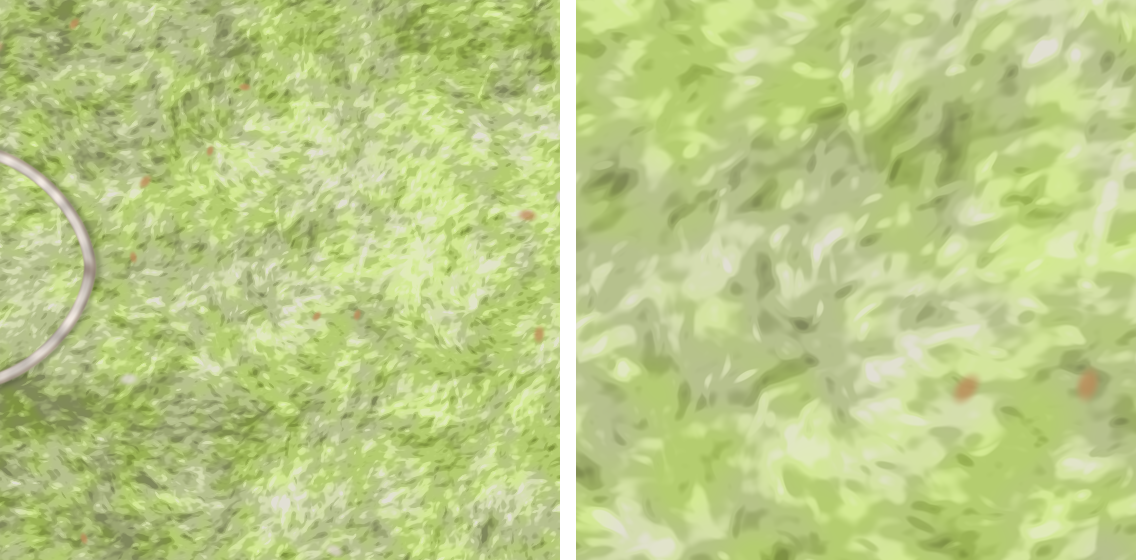
Left: the whole. Right: its middle third, enlarged.
This texture is drawn by a Shadertoy shader. Its source:

```glsl
// Soft sunlit lawn with tufts, straws, fallen leaves and a pale curved hose at the left.
#define BLADE_LAYERS 5
#define BLADE_FREQ 18.0
#define BLADE_CONTRAST 1.25
#define FINE_CONTRAST 1.6
#define PATCH_CONTRAST 1.9
#define LEAF_CHANCE 0.13
#define STRAW_CHANCE 0.3
#define HOSE_CENTER vec2(-0.047, 0.523)
#define HOSE_RADIUS 0.208
#define HOSE_WIDTH 0.012

const vec3 DEEP  = vec3(0.50, 0.56, 0.30);
const vec3 SHADE = vec3(0.61, 0.68, 0.39);
const vec3 GREEN = vec3(0.71, 0.78, 0.495);
const vec3 LIGHT = vec3(0.83, 0.89, 0.63);
const vec3 PALE  = vec3(0.88, 0.90, 0.77);
const vec3 DUSTY_SHIFT = vec3(0.005, -0.035, 0.085);

vec2 hash2(vec2 p) {
    vec3 q = fract(p.xyx * vec3(0.1031, 0.1030, 0.0973));
    q += dot(q, q.yzx + 33.33);
    return fract((q.xx + q.yz) * q.zy);
}

vec2 gradient(vec2 cell) {
    float a = 6.2832 * hash2(cell + 57.0).x;
    return vec2(cos(a), sin(a));
}

float gradientNoise(vec2 p) {
    vec2 i = floor(p), f = p - i;
    vec2 u = f * f * f * (f * (f * 6.0 - 15.0) + 10.0);
    vec2 e = vec2(1.0, 0.0);
    float low  = mix(dot(gradient(i), f), dot(gradient(i + e.xy), f - e.xy), u.x);
    float high = mix(dot(gradient(i + e.yx), f - e.yx), dot(gradient(i + 1.0), f - 1.0), u.x);
    return mix(low, high, u.y);
}

mat2 rotation(float a) {
    float c = cos(a), s = sin(a);
    return mat2(c, -s, s, c);
}

float glow(vec2 d, float spread) {
    return exp(-dot(d, d) / (spread * spread));
}

// Blade direction: a wandering lean, fanning out around a tuft
float fan(float angle, vec2 p, vec2 tuft) {
    vec2 d = p - tuft;
    return mix(angle, atan(d.y, d.x + 1e-5), glow(d, 0.11));
}

float lean(vec2 p) {
    float angle = 0.15 + 0.6 * p.x + 2.2 * gradientNoise(p * 4.0 + 9.0);
    angle = fan(angle, p, vec2(0.48, 0.45));
    angle = fan(angle, p, vec2(0.40, 0.74));
    return fan(angle, p, vec2(0.84, 0.44));
}

// Soft ellipse with slight bend, size as half length and half width
float blade(vec2 d, float angle, vec2 size, float bend) {
    vec2 q = rotation(angle) * d;
    q.y += bend * q.x * q.x;
    return 1.0 - smoothstep(0.2, 1.0, length(q / size));
}

// Signed light and dark strokes, one per cell
float bladeTone(vec2 p, float freq, float seed) {
    vec2 g = p * freq + seed * 17.3, cell = floor(g);
    float tone = 0.0;
    for (int k = 0; k < 9; k++) {
        vec2 id = cell + vec2(k % 3 - 1, k / 3 - 1);
        vec2 a = hash2(id + 3.0), b = hash2(id + 101.0), c = hash2(id + 211.0);
        vec2 center = id + a;
        float angle = lean((center - seed * 17.3) / freq) + (c.x - 0.5) * 1.3;
        vec2 size = vec2(mix(0.45, 0.95, b.x), mix(0.17, 0.36, c.y));
        tone += (b.y * 2.0 - 0.97) * blade(g - center, angle, size, a.x - 0.5);
    }
    return tone;
}

// Sparse items: coverage in x, random kind in y
vec2 scatter(vec2 p, float freq, float chance, vec2 size) {
    vec2 g = p * freq, cell = floor(g), result = vec2(0.0);
    for (int k = 0; k < 9; k++) {
        vec2 id = cell + vec2(k % 3 - 1, k / 3 - 1);
        vec2 a = hash2(id + 307.0), b = hash2(id + 401.0);
        float m = blade(g - id - a, b.x * 2.4 - 0.5, size * mix(0.6, 1.1, a.y), 0.25);
        m *= step(b.y, chance);
        if (m > result.x) result = vec2(m, a.x);
    }
    return result;
}

vec3 grassColor(float tone, float dusty) {
    vec3 c = mix(DEEP, SHADE, smoothstep(-2.3, -1.1, tone));
    c = mix(c, GREEN, smoothstep(-1.0, -0.1, tone));
    c = mix(c, LIGHT, smoothstep(0.4, 1.5, tone));
    c = mix(c, PALE, smoothstep(1.8, 2.8, tone));
    return c + DUSTY_SHIFT * (dusty - 0.5);
}

void mainImage(out vec4 fragColor, in vec2 fragCoord) {
    vec2 p = fragCoord / iResolution.y;

    // Broad patches, brighter to the right, and fine mottling
    float patches = 0.8 * gradientNoise(p * 2.6 + 5.0) + gradientNoise(p * 6.0 + 2.0)
                  + 0.8 * gradientNoise(p * 13.0);
    float tone = PATCH_CONTRAST * patches + 0.9 * (p.x - 0.5) + 0.03;
    vec2 grain = rotation(0.3) * p;
    tone += FINE_CONTRAST * gradientNoise(grain * vec2(38.0, 68.0));
    tone += 0.45 * FINE_CONTRAST * gradientNoise(grain * vec2(85.0, 120.0) + 31.0);

    // Tufts: bright fans with a dark root
    tone += 0.8 * glow(p - vec2(0.40, 0.74), 0.10) + 0.7 * glow(p - vec2(0.80, 0.50), 0.13);
    tone += 0.9 * glow(p - vec2(0.56, 0.43), 0.05) - 1.1 * glow(p - vec2(0.48, 0.45), 0.05);

    // Blades from coarse to fine
    float freq = BLADE_FREQ;
    for (int i = 0; i < BLADE_LAYERS; i++) {
        tone += BLADE_CONTRAST * bladeTone(p, freq, float(i + 1));
        freq *= 1.35;
    }
    tone += 1.3 * scatter(p, 7.0, STRAW_CHANCE, vec2(0.6, 0.055)).x;

    float dusty = 0.5 - 0.6 * (p.x - 0.5) + 1.5 * gradientNoise(p * 7.0 + 40.0)
                + 1.6 * gradientNoise(p * 24.0 + 70.0);
    vec3 color = grassColor(tone, clamp(dusty, -0.2, 1.2));

    // Fallen leaves and pale petals
    vec2 leaf = scatter(p + 0.37, 10.0, LEAF_CHANCE, vec2(0.22, 0.14));
    vec3 leafColor = mix(vec3(0.74, 0.54, 0.34), vec3(0.90, 0.87, 0.87), smoothstep(0.55, 0.7, leaf.y));
    color = mix(color, leafColor, 0.75 * leaf.x);

    // Hose: slightly pointed arc with shadow, rounded shading and a worn spot
    vec2 h = abs(p - HOSE_CENTER) / HOSE_RADIUS;
    float radial = (pow(pow(h.x, 1.7) + pow(h.y, 1.7), 1.0 / 1.7) - 1.0) * HOSE_RADIUS;
    float across = radial / HOSE_WIDTH;
    float shadow = across - 1.1;
    color *= 1.0 - 0.2 * exp(-shadow * shadow * 2.5);
    vec3 hose = mix(vec3(0.85, 0.82, 0.79), vec3(0.64, 0.59, 0.53), smoothstep(0.2, 1.0, abs(across + 0.2)));
    hose *= 1.0 + 0.25 * gradientNoise(p * 34.0);
    hose = mix(hose, vec3(0.48, 0.40, 0.35), 0.6 * glow(p - vec2(0.157, 0.518), 0.016));
    color = mix(color, hose, 1.0 - smoothstep(0.7, 1.1, abs(across)));

    fragColor = vec4(clamp(color, 0.0, 1.0), 1.0);
}
```
